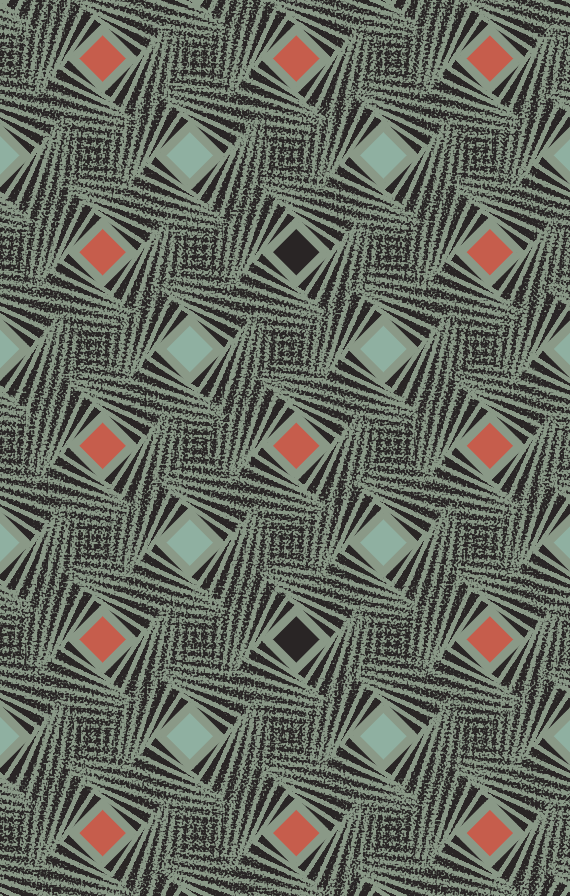
Write a WebGL 2 fragment shader that draws this pattern.

```glsl
#version 300 es
precision highp float;
// Two interleaved lattices of diamonds, each wrapped in twisting nested squares.
// The squares turn from 45 degrees towards level as they grow; the stripes of
// neighbouring motifs are blended and broken up by thresholded gradient noise.

#define TILE 0.2161               // lattice period, in canvas heights
#define ORIGIN vec2(0.53, 0.325)  // first diamond, in tiles
#define STAGGER vec2(0.45, 0.5)   // offset of the second lattice
#define DIAMOND 0.12              // centre to corner
#define FIRST_SQUARE 0.131        // half side of the innermost square
#define FRAME 0.024               // light line width
#define GAP 0.015                 // widest level dark gap
#define TWIST 0.209               // first turn between squares, radians
#define TWIST_DECAY 0.75
#define GRAINS 410.0              // noise cells per canvas height
#define GRAIN_STRENGTH 1.5
#define RINGS 16

uniform vec2 u_resolution;
out vec4 outColor;

const vec3 SAGE = vec3(0.54, 0.60, 0.53);
const vec3 CHARCOAL = vec3(0.16, 0.145, 0.145);
const vec3 CORAL = vec3(0.775, 0.365, 0.30);
const vec3 AQUA = vec3(0.56, 0.69, 0.63);

vec2 gradientAt(vec2 cell) {
    vec3 h = fract(cell.xyx * vec3(0.1031, 0.1030, 0.0973));
    h += dot(h, h.yzx + 33.33);
    float angle = 6.28319 * fract((h.x + h.y) * h.z);
    return vec2(cos(angle), sin(angle));
}

float gradientNoise(vec2 p) {
    vec2 i = floor(p), f = p - i;
    vec2 u = f * f * f * (f * (f * 6.0 - 15.0) + 10.0);
    vec2 e = vec2(1.0, 0.0);
    float low = mix(dot(gradientAt(i), f), dot(gradientAt(i + e), f - e), u.x);
    float high = mix(dot(gradientAt(i + e.yx), f - e.yx),
                     dot(gradientAt(i + 1.0), f - 1.0), u.x);
    return mix(low, high, u.y);
}

// Coverage of a rotated square of given half side.
float square(vec2 p, float halfSide, float angle, float soft) {
    float c = cos(angle), s = sin(angle);
    vec2 q = abs(vec2(c * p.x + s * p.y, c * p.y - s * p.x));
    return 1.0 - smoothstep(-soft, soft, max(q.x, q.y) - halfSide);
}

// Light and dark squares, accumulated from the front to the back.
float twistedSquares(vec2 p, float pixel) {
    float soft = max(0.6 * pixel, 0.013 * smoothstep(0.15, 0.32, length(p)));
    float halfSide = FIRST_SQUARE, angle = -0.785398, turn = TWIST;
    float tone = 0.0, uncovered = 1.0;
    for (int i = 0; i < RINGS; i++) {
        float light = square(p, halfSide, angle, soft);
        tone += uncovered * light;
        uncovered *= 1.0 - light;
        // Inner light corners poke through the dark square, outer ones stay inside.
        angle += turn;
        halfSide = halfSide * (cos(turn) + sin(turn)) + GAP * (1.0 - 1.7 * turn / TWIST);
        uncovered *= 1.0 - square(p, halfSide, angle, soft);
        halfSide += FRAME;
        turn *= TWIST_DECAY;
    }
    return tone + 0.5 * uncovered;
}

float diamond(vec2 p, float pixel) {
    float d = (abs(p.x) + abs(p.y) - DIAMOND) * 0.7071;
    return 1.0 - smoothstep(-0.6 * pixel, 0.6 * pixel, d);
}

void main() {
    vec2 uv = gl_FragCoord.xy / u_resolution.y;
    float pixel = 1.0 / (u_resolution.y * TILE);

    // Nearest motif of each lattice.
    vec2 t = uv / TILE - ORIGIN;
    vec2 id = floor(t + 0.5);
    vec2 a = t - id;
    vec2 b = fract(t - STAGGER + 0.5) - 0.5;
    float da = length(a), db = length(b);
    float nearest = min(da, db);

    // Blend the stripes; the meeting points of four motifs are darker.
    float share = smoothstep(-0.15, 0.15, db - da);
    float tone = mix(twistedSquares(b, pixel), twistedSquares(a, pixel), share);
    tone += 0.1 * smoothstep(0.17, 0.3, nearest) - 0.26 * smoothstep(0.34, 0.48, nearest);

    // Grain grows away from the diamonds.
    float strength = GRAIN_STRENGTH * mix(0.5, 1.0, smoothstep(0.17, 0.34, nearest));
    float grainy = tone + strength * gradientNoise(uv * GRAINS);
    float edge = clamp(0.6 * strength * GRAINS / u_resolution.y, 0.03, 0.55);
    grainy = smoothstep(0.5 - edge, 0.5 + edge, grainy);
    float ink = mix(clamp(tone, 0.0, 1.0), grainy, smoothstep(0.12, 0.20, nearest));
    vec3 color = mix(CHARCOAL, SAGE, ink);

    // Diamonds: every second one in both directions is dark.
    vec2 odd = mod(id, 2.0);
    color = mix(color, mix(CORAL, CHARCOAL, odd.x * odd.y), diamond(a, pixel));
    color = mix(color, AQUA, diamond(b, pixel));
    outColor = vec4(color, 1.0);
}
```
